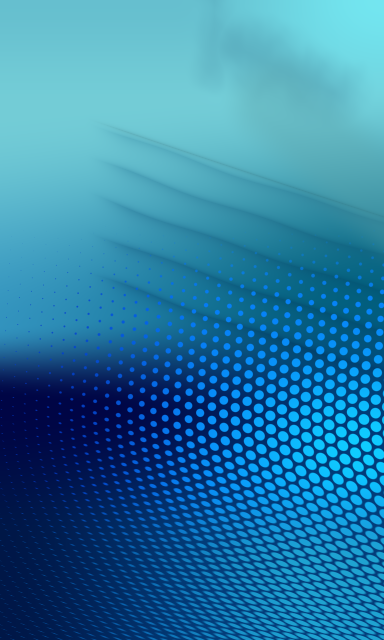
A Shadertoy shader for this background:

```glsl
// A pale aqua sky sinks into navy, crossed by soft slanting streaks and smudges.
// Over it lies a hexagonal halftone whose lattice is bent and compressed
// towards the bottom, with dots that grow and brighten to the right.

float segmentDistance(vec2 p, vec2 a, vec2 b) {
    vec2 ab = b - a;
    return length(p - a - ab * clamp(dot(p - a, ab) / dot(ab, ab), 0.0, 1.0));
}

// Layered sines, roughly -1 to 1
float wisps(vec2 p) {
    float sum = 0.0, amplitude = 0.5;
    for (int i = 0; i < 4; i++) {
        sum += amplitude * sin(p.x + 1.7 * sin(p.y)) * cos(0.8 * p.y + float(i));
        p = mat2(1.5, 1.1, -1.1, 1.5) * p + 2.3;
        amplitude *= 0.55;
    }
    return sum;
}

// p: x to the right, y down from the top, both in canvas heights
vec3 backdrop(vec2 p, float u) {
    vec3 sky = mix(vec3(0.40, 0.75, 0.81), vec3(0.45, 0.80, 0.84), smoothstep(0.0, 0.16, p.y));
    float corner = smoothstep(0.45, 1.0, u) * (1.0 - smoothstep(0.0, 0.24, p.y));
    sky = mix(sky, vec3(0.45, 0.90, 0.94), corner);

    vec3 teal = mix(vec3(0.20, 0.58, 0.75), vec3(0.01, 0.38, 0.50), smoothstep(-0.1, 0.95, u));
    vec3 color = mix(sky, teal, smoothstep(0.18, 0.52, p.y + 0.05 * u));

    vec3 navy = mix(vec3(0.0, 0.02, 0.27), vec3(0.0, 0.23, 0.47), smoothstep(0.25, 0.95, u));
    vec3 floorBlue = mix(vec3(0.0, 0.09, 0.28), vec3(0.01, 0.24, 0.48), smoothstep(0.0, 0.6, u));
    navy = mix(navy, floorBlue, smoothstep(0.64, 0.84, p.y));
    return mix(color, navy, smoothstep(0.51 - 0.06 * u, 0.62 + 0.05 * u, p.y));
}

vec3 addSmudges(vec3 color, vec2 p) {
    float warp = 0.018 * wisps(p * 22.0);
    float body = segmentDistance(p, vec2(0.37, 0.075), vec2(0.52, 0.145)) + warp;
    float stem = segmentDistance(p, vec2(0.335, -0.02), vec2(0.335, 0.10)) + warp;
    float beam = segmentDistance(p, vec2(0.43, 0.16), vec2(0.63, 0.34));
    float shade = 0.50 * (1.0 - smoothstep(0.0, 0.07, body));
    shade = max(shade, 0.32 * (1.0 - smoothstep(0.0, 0.045, stem)));
    color = mix(color, vec3(0.30, 0.60, 0.68), shade);
    return mix(color, vec3(0.36, 0.65, 0.68), 0.4 * (1.0 - smoothstep(0.025, 0.09, beam)));
}

vec3 addStreaks(vec3 color, vec2 p) {
    float along = p.x - 0.15;
    float ends = smoothstep(-0.02, 0.06, along) * (1.0 - 0.4 * smoothstep(0.3, 0.5, along));
    for (int i = 0; i < 5; i++) {
        float k = float(i);
        float start = 0.196 + 0.052 * k + 0.0016 * k * k;
        float across = p.y - start - 0.38 * along + 0.1 * along * along;
        across += 0.002 * sin(30.0 * p.x + 2.0 * k);
        // Crisp upper rim, softer lower side
        float streak = exp(-abs(across) * (across < 0.0 ? 220.0 : 75.0));
        color *= 1.0 - vec3(0.28, 0.17, 0.12) * streak * ends * (0.65 + 0.12 * k);
    }
    float hairline = p.y - 0.190 - 0.34 * along + 0.02 * along * along;
    return color * (1.0 - 0.10 * ends * exp(-abs(hairline) * 450.0));
}

// Bent lattice: columns swing right and rows crowd together lower down
vec2 latticePosition(vec2 p) {
    vec2 fromAnchor = p - vec2(0.337, 0.53);
    float drop = max(p.y - 0.62, 0.0);
    float crowd = max(p.y - 0.55 - 0.4 * p.x, 0.0);
    return vec2((fromAnchor.x + 0.06 * fromAnchor.y - 1.3 * drop * drop) / 0.0211,
                (fromAnchor.y - 0.04 * fromAnchor.x) / 0.0211 + 150.0 * crowd * crowd);
}

float hexDistance(vec2 q) {
    vec2 period = vec2(1.732, 1.0);
    vec2 even = mod(q + 0.5 * period, period) - 0.5 * period;
    vec2 odd = mod(q, period) - 0.5 * period;
    return min(length(even), length(odd));
}

vec3 dotColor(vec2 p) {
    vec3 color = mix(vec3(0.01, 0.23, 0.80), vec3(0.02, 0.49, 0.97), smoothstep(0.05, 0.37, p.x));
    vec2 toGlow = (p - vec2(0.57, 0.70)) / vec2(0.22, 0.14);
    color = mix(color, vec3(0.06, 0.80, 1.0), exp(-dot(toGlow, toGlow)));
    vec3 lower = mix(vec3(0.02, 0.36, 0.68), vec3(0.12, 0.64, 0.82), smoothstep(0.1, 0.5, p.x));
    return mix(color, lower, smoothstep(0.74, 0.88, p.y));
}

void mainImage(out vec4 fragColor, in vec2 fragCoord) {
    vec2 p = vec2(fragCoord.x, iResolution.y - fragCoord.y) / iResolution.y;
    float u = fragCoord.x / iResolution.x;

    vec3 color = backdrop(p, u);
    color = addSmudges(color, p);
    color = addStreaks(color, p);

    // Halftone dots
    vec2 q = latticePosition(p);
    float radius = 0.40 * smoothstep(-0.1, 0.5, p.x) * smoothstep(0.27, 0.68, p.y);
    float soft = 0.5 * length(fwidth(q));
    float coverage = 1.0 - smoothstep(radius - soft, radius + soft, hexDistance(q));
    float opacity = smoothstep(0.33, 0.48, p.y) * mix(0.75, 1.0, smoothstep(0.0, 0.3, p.x));
    color = mix(color, dotColor(p), coverage * opacity);

    fragColor = vec4(color, 1.0);
}
```
